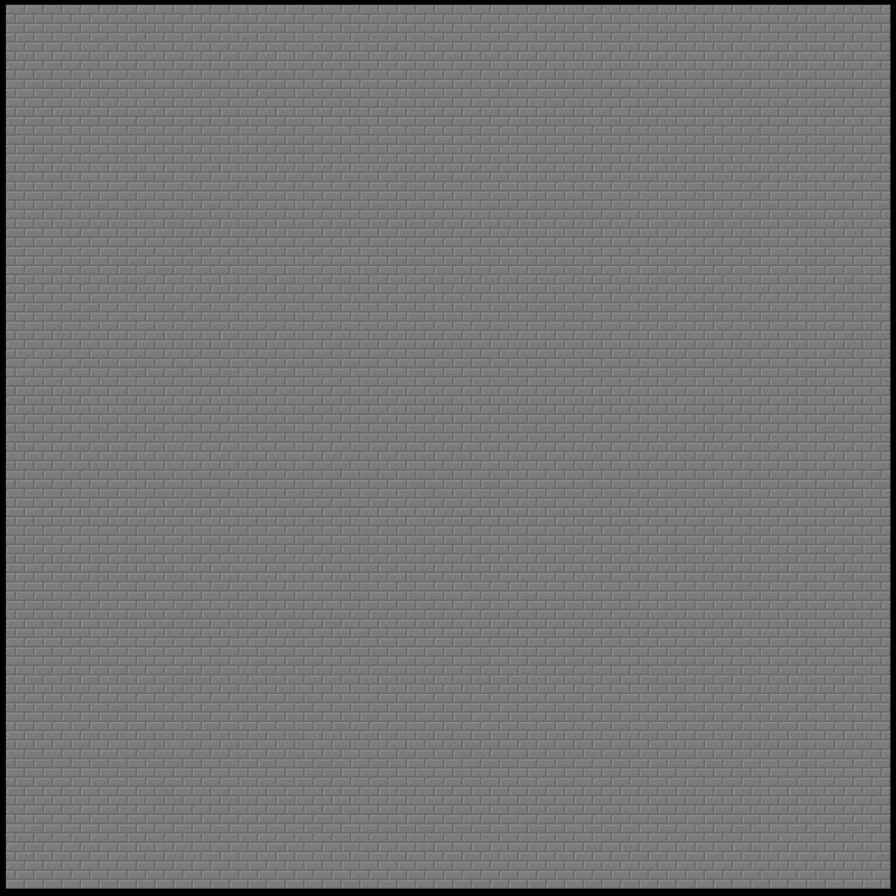
This texture is drawn by a WebGL 2 fragment shader. Its source:

```glsl
#version 300 es
precision highp float;
// Fine grey brick wall in running bond with bevelled bricks and a thin black frame.

uniform vec2 u_resolution;
out vec4 fragColor;

const vec2 WALL_MIN = vec2(0.0065, 0.0082);
const vec2 WALL_MAX = vec2(0.9938, 0.9948);
const vec2 BRICK_COUNT = vec2(47.5, 95.0);
const float MORTAR_WIDTH = 0.0018;
const float BEVEL_WIDTH = 0.0018;

const vec3 FRAME_COLOR = vec3(0.0);
const vec3 MORTAR_COLOR = vec3(0.425);
const vec3 FACE_COLOR = vec3(0.483);
const vec3 LIGHT_COLOR = vec3(0.535);
const vec3 SHADE_COLOR = vec3(0.462);

float hash(vec2 p) {
    vec3 q = fract(vec3(p.xyx) * 0.1031);
    q += dot(q, q.yzx + 33.33);
    return fract((q.x + q.y) * q.z);
}

vec2 gradient(vec2 cell) {
    float angle = 6.2832 * hash(cell);
    return vec2(cos(angle), sin(angle));
}

float gradientNoise(vec2 p) {
    vec2 cell = floor(p);
    vec2 f = fract(p);
    vec2 w = f * f * f * (f * (f * 6.0 - 15.0) + 10.0);
    float a = dot(gradient(cell), f);
    float b = dot(gradient(cell + vec2(1, 0)), f - vec2(1, 0));
    float c = dot(gradient(cell + vec2(0, 1)), f - vec2(0, 1));
    float d = dot(gradient(cell + vec2(1, 1)), f - vec2(1, 1));
    return mix(mix(a, b, w.x), mix(c, d, w.x), w.y);
}

// Signed distance to a centred box, negative inside.
float boxDistance(vec2 p, vec2 halfSize) {
    vec2 d = abs(p) - halfSize;
    return length(max(d, 0.0)) + min(max(d.x, d.y), 0.0);
}

// Smoothed coverage of the region where the distance is negative.
float coverage(float dist, float pixel) {
    return clamp(0.5 - dist / pixel, 0.0, 1.0);
}

vec3 brickWall(vec2 p, vec2 brickSize, float pixel) {
    // Shift every other row by half a brick.
    vec2 grid = p / brickSize;
    grid.x += 0.5 * mod(floor(grid.y), 2.0);
    vec2 id = floor(grid);
    vec2 local = (fract(grid) - 0.5) * brickSize;
    vec2 halfBrick = 0.5 * (brickSize - MORTAR_WIDTH);

    // Slight tone changes between bricks and fine grain on each face.
    float tone = 0.008 * (hash(id) - 0.5);
    float grain = 0.014 * gradientNoise(p * 260.0);
    vec3 color = FACE_COLOR + tone + grain;

    // Bevel: shaded lower right, lit upper left.
    float lowerRight = min(local.y + halfBrick.y, halfBrick.x - local.x);
    float upperLeft = min(halfBrick.y - local.y, local.x + halfBrick.x);
    color = mix(color, SHADE_COLOR, coverage(lowerRight - 0.4 * BEVEL_WIDTH, pixel));
    color = mix(color, LIGHT_COLOR, coverage(upperLeft - BEVEL_WIDTH, pixel));

    return mix(MORTAR_COLOR, color, coverage(boxDistance(local, halfBrick), pixel));
}

void main() {
    vec2 uv = gl_FragCoord.xy / u_resolution;
    float pixel = 1.0 / min(u_resolution.x, u_resolution.y);

    vec2 wallSize = WALL_MAX - WALL_MIN;
    vec3 wall = brickWall(uv - WALL_MIN, wallSize / BRICK_COUNT, pixel);

    // Black frame around the wall.
    vec2 center = 0.5 * (WALL_MIN + WALL_MAX);
    float inside = coverage(boxDistance(uv - center, 0.5 * wallSize), pixel);
    fragColor = vec4(mix(FRAME_COLOR, wall, inside), 1.0);
}
```
